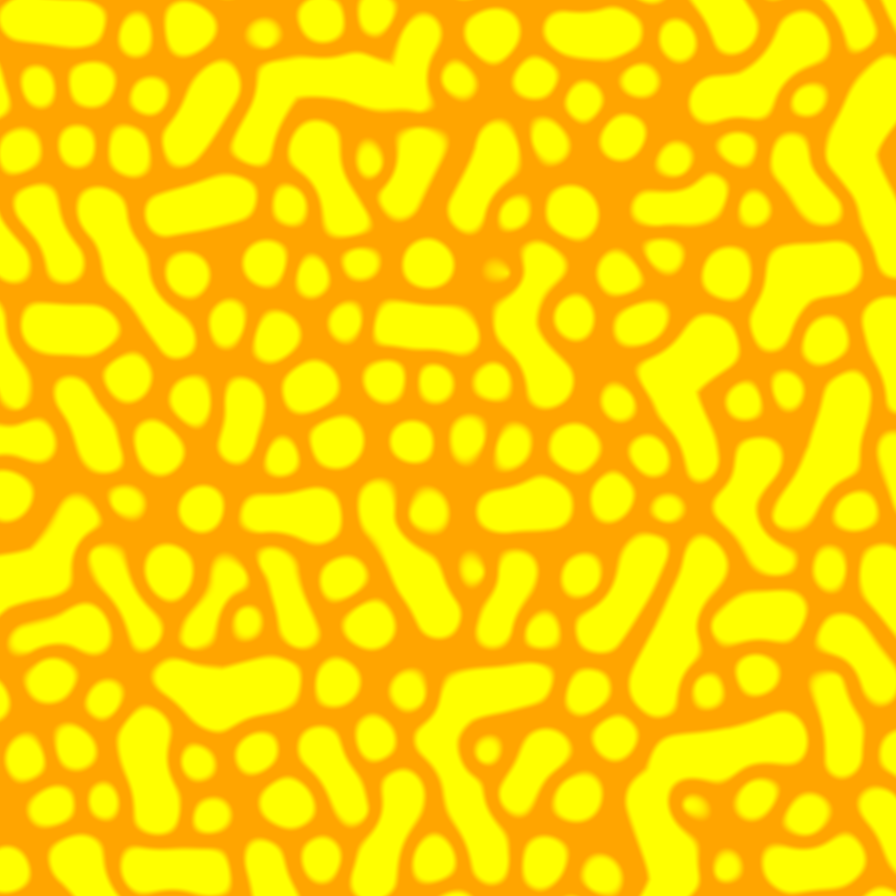
This pattern is drawn by a WebGL 1 fragment shader. Its source:

```glsl
precision highp float;
// Yellow drops and short worms packed on orange, like a reaction-diffusion pattern.
// Jittered nodes of a staggered grid are linked at random into short chains; each
// chain grows until it meets the soft distance field of the other chains.

uniform vec2 u_resolution;

// Sine-free hash: three values in 0..1 per cell
vec3 hash3(vec2 cell) {
  vec3 q = fract(cell.xyx * vec3(0.1031, 0.1030, 0.0973));
  q += dot(q, q.yxz + 33.33);
  return fract((q.xxy + q.yzz) * q.zyx);
}

// Jittered node; odd rows are shifted by half a cell
vec2 nodePosition(vec2 cell) {
  vec2 jitter = 0.56 * (hash3(cell).xy - 0.5);
  return cell + vec2(0.25 + 0.5 * mod(cell.y, 2.0), 0.5) + jitter;
}

// Directions of the incoming (x) and outgoing (y) link: 0 right, 1 upper right,
// 2 upper left. They differ by one at most, so chains make no hairpin turns.
vec2 linkDirections(vec2 cell) {
  float h = 3.0 * hash3(cell).z;
  float incoming = floor(h);
  float turn = floor(3.0 * fract(h)) - 1.0;
  return vec2(incoming, clamp(incoming + turn, 0.0, 2.0));
}

// Step to the next node of the chain, or zero if that node accepts another direction
vec2 linkStep(vec2 cell) {
  float outgoing = linkDirections(cell).y;
  float odd = mod(cell.y, 2.0);
  vec2 next = outgoing < 0.5 ? vec2(1.0, 0.0) : vec2(odd + 1.0 - outgoing, 1.0);
  float accepted = linkDirections(cell + next).x;
  return abs(accepted - outgoing) < 0.5 ? next : vec2(0.0);
}

// The last cell identifies the whole chain
vec2 chainEnd(vec2 cell) {
  for (int i = 0; i < 5; i++) cell += linkStep(cell);
  return cell;
}

float segmentDistance(vec2 p, vec2 a, vec2 b) {
  vec2 ab = b - a;
  float along = clamp(dot(p - a, ab) / max(dot(ab, ab), 1e-5), 0.0, 1.0);
  return length(p - a - ab * along);
}

// Soft distance to the other chains minus soft distance to the nearest chain
float chainField(vec2 p) {
  vec2 base = floor(p);
  vec2 ends[25];
  float dists[25];
  vec2 ownEnd = vec2(0.0);
  float nearest = 1e3;

  // Gather the surrounding links and find the nearest chain
  for (int i = 0; i < 25; i++) {
    float n = float(i);
    float row = floor((n + 0.5) / 5.0);
    vec2 cell = base + vec2(n - 5.0 * row, row) - 2.0;
    float swell = 0.16 * (fract(hash3(cell).z * 53.0) - 0.5);
    vec2 next = cell + linkStep(cell);
    float d = segmentDistance(p, nodePosition(cell), nodePosition(next)) - swell;
    ends[i] = chainEnd(cell);
    dists[i] = d;
    if (d < nearest) {
      nearest = d;
      ownEnd = ends[i];
    }
  }

  // Sum the influences; a constant outer pressure limits the width
  float own = 0.0;
  float others = exp(-7.0 * (1.2 - nearest));
  for (int i = 0; i < 25; i++) {
    if (distance(ends[i], ownEnd) < 0.5) own += exp(-12.0 * dists[i]);
    else others += exp(-7.0 * dists[i]);
  }
  return log(own) / 12.0 - log(others) / 7.0;
}

void main() {
  vec2 uv = gl_FragCoord.xy / min(u_resolution.x, u_resolution.y);
  float field = chainField(uv * 15.0 + 40.0);

  // Soft edge between ground and drops
  vec3 orange = vec3(1.0, 0.647, 0.0);
  vec3 yellow = vec3(1.0, 1.0, 0.0);
  gl_FragColor = vec4(mix(orange, yellow, smoothstep(0.095, 0.345, field)), 1.0);
}
```
